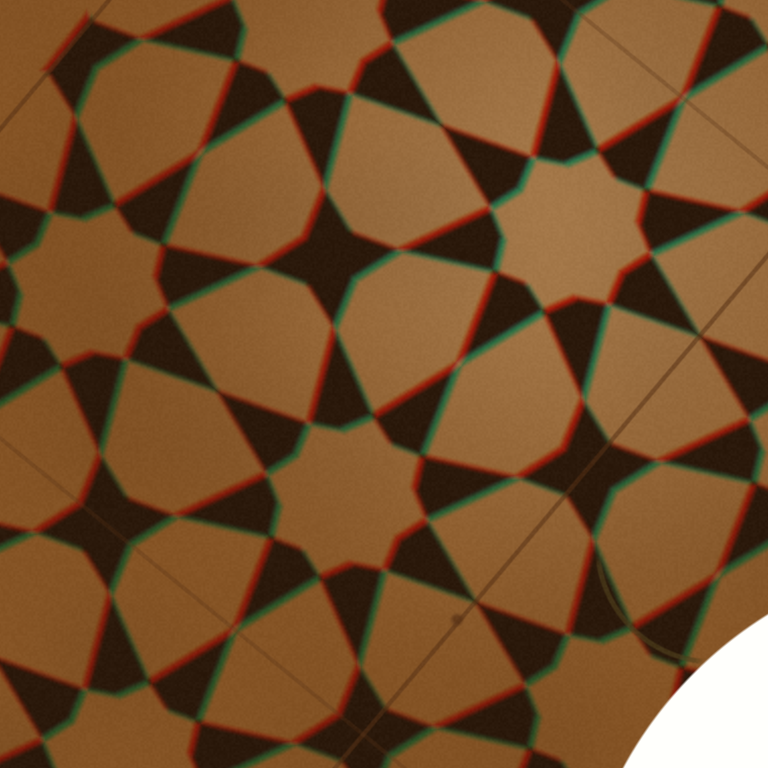
This pattern is drawn by a WebGL 1 fragment shader. Its source:

```glsl
precision highp float;
// Sheet of eight-fold star tiling with dark kites, colour fringes, seams and a torn corner

uniform vec2 u_resolution;

// Lattice of eight-pointed stars, in canvas units
const vec2 STAR_ORIGIN = vec2(0.4505, 0.354);
const vec2 STEP_A = vec2(0.337, -0.275);
const vec2 STEP_B = vec2(0.292, 0.346);
const float CELL_SIZE = 0.443;

// Motif radii, in cells
const float KITE_TIP = 0.5;
const float KITE_SHOULDER = 0.247;
const float KITE_HEEL = 0.198;
const float CROSS_TIP = 0.207;
const float CROSS_NOTCH = 0.098;

// Edge softness and colour fringe
const float BLUR = 0.0055;
const vec2 FRINGE = vec2(0.0045, -0.0038);

const vec3 BRIGHT = vec3(0.63, 0.46, 0.28);
const vec3 DIM = vec3(0.51, 0.32, 0.14);
const vec3 DARK = vec3(0.165, 0.095, 0.04);
const vec3 SEAM = vec3(0.34, 0.19, 0.08);
const vec3 CRACK = vec3(0.31, 0.25, 0.11);
const vec3 PAPER = vec3(1.0, 1.0, 0.99);
const vec2 GLOW_CENTER = vec2(0.74, 0.72);
const vec2 TEAR_CENTER = vec2(1.281, -0.254);
const float TEAR_RADIUS = 0.534;
const float PI = 3.14159265;

float hash(vec2 p) {
  vec3 q = fract(p.xyx * 0.1031);
  q += dot(q, q.yzx + 33.33);
  return fract((q.x + q.y) * q.z);
}

float noise(vec2 p) {
  vec2 i = floor(p), f = fract(p);
  f = f * f * (3.0 - 2.0 * f);
  return mix(mix(hash(i), hash(i + vec2(1.0, 0.0)), f.x),
             mix(hash(i + vec2(0.0, 1.0)), hash(i + 1.0), f.x), f.y);
}

// Signed distance to the line from a to b, positive on its left
float lineSide(vec2 p, vec2 a, vec2 b) {
  vec2 d = normalize(b - a);
  return d.x * (p.y - a.y) - d.y * (p.x - a.x);
}

vec2 toCell(vec2 p) {
  p -= STAR_ORIGIN;
  float det = STEP_A.x * STEP_B.y - STEP_A.y * STEP_B.x;
  return vec2(p.x * STEP_B.y - p.y * STEP_B.x, STEP_A.x * p.y - STEP_A.y * p.x) / det;
}

// Eight kites around each star centre
float kiteRing(vec2 c) {
  float sector = PI / 4.0;
  float angle = mod(atan(c.y, c.x) + 0.5 * sector, sector) - 0.5 * sector;
  vec2 q = length(c) * vec2(cos(angle), abs(sin(angle)));
  vec2 shoulder = KITE_SHOULDER * vec2(cos(0.5 * sector), sin(0.5 * sector));
  vec2 tip = vec2(KITE_TIP, 0.0);
  vec2 heel = vec2(KITE_HEEL, 0.0);
  return max(lineSide(q, shoulder, tip), lineSide(q, heel, shoulder));
}

// Four-pointed star at the cell corners
float crossStar(vec2 c) {
  vec2 q = 0.5 - abs(c);
  q = abs(vec2(q.x + q.y, q.x - q.y)) * sqrt(0.5);
  q = vec2(max(q.x, q.y), min(q.x, q.y));
  return -lineSide(q, vec2(CROSS_TIP, 0.0), vec2(CROSS_NOTCH * sqrt(0.5)));
}

// Amount of dark ink, with the faded upper-left corner left blank
float ink(vec2 p) {
  vec2 c = fract(toCell(p) + 0.5) - 0.5;
  float d = min(kiteRing(c), -crossStar(c) * -1.0) * CELL_SIZE;
  d = max(d, dot(p - vec2(0.059, 0.909), vec2(-0.79, 0.61)));
  return 1.0 - smoothstep(-BLUR, BLUR, d);
}

float stroke(float d, float width) {
  return 1.0 - smoothstep(0.3 * width, width, abs(d));
}

void main() {
  vec2 p = gl_FragCoord.xy / u_resolution;

  // Warm uneven light with fine grain
  vec3 ground = mix(BRIGHT, DIM, smoothstep(0.0, 0.7, distance(p, GLOW_CENTER)));
  ground *= 0.97 + 0.06 * noise(p * 7.0);

  // Separate channel offsets give red and green rims
  vec3 dark = vec3(ink(p - FRINGE), ink(p + 0.5 * FRINGE), ink(p + 0.7 * FRINGE));
  vec3 color = mix(ground, DARK, dark);

  // Seams every two cells, and a small stain
  vec2 seam = (mod(toCell(p) + vec2(0.5, 1.5), 2.0) - 1.0) * CELL_SIZE;
  color = mix(color, SEAM, 0.55 * stroke(seam.x, 0.0045));
  color = mix(color, SEAM, 0.3 * stroke(seam.y, 0.004));
  color = mix(color, SEAM, 0.7 * stroke(distance(p, vec2(0.595, 0.193)), 0.011));

  // Curved crack beside the tear
  float arc = distance(p, vec2(0.93, 0.29)) - 0.152;
  float span = smoothstep(0.28, 0.26, p.y) * smoothstep(0.92, 0.9, p.x);
  color = mix(color, CRACK, 0.65 * span * stroke(arc, 0.005));

  color += 0.025 * (noise(p * 380.0) - 0.5);
  float tear = distance(p, TEAR_CENTER) - TEAR_RADIUS;
  color = mix(PAPER, color, smoothstep(-0.002, 0.002, tear));
  gl_FragColor = vec4(color, 1.0);
}
```
